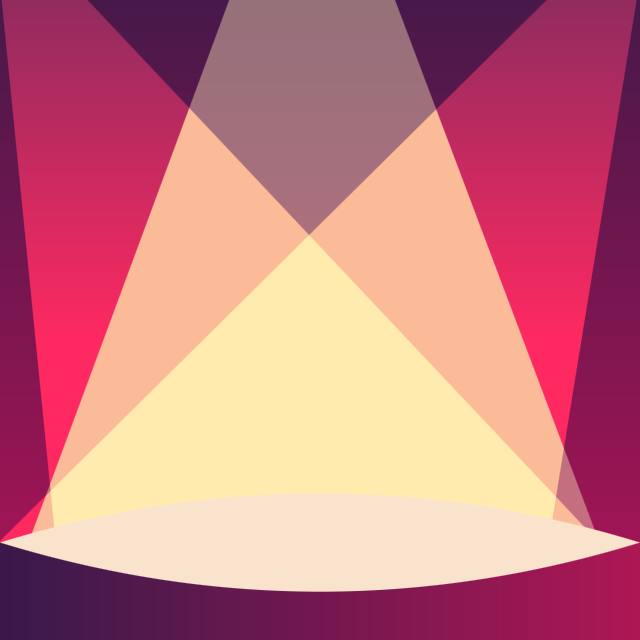
Reproduce this background procedurally as a Shadertoy shader.

```glsl
// Three crossing spotlights fall on a lens-shaped stage in front of a dark wall.
// Each beam is a trapezoid between two slanted lines; overlaps pick flat tints,
// and the stage is the area between two mirrored parabolas.

// Layout, in canvas units with the origin at the lower left
const float STAGE_Y = 0.1523;      // height of the stage tips
const float STAGE_BULGE = 0.0768;  // half thickness at the centre
const float GLOW_FULL_Y = 0.466;   // side beams are brightest below this

// Beam edges: left and right at the canvas top, left and right at STAGE_Y
const vec4 LEFT_BEAM   = vec4(0.0026, 0.1367, 0.0871, 0.9361);
const vec4 RIGHT_BEAM  = vec4(0.8542, 0.9948, -0.0025, 0.8572);
const vec4 CENTRE_BEAM = vec4(0.3581, 0.6172, 0.0445, 0.9367);

// Colours
const vec3 WALL_TOP    = vec3(0.28, 0.095, 0.29);
const vec3 WALL_BOTTOM = vec3(0.63, 0.08, 0.33);
const vec3 FLOOR_LEFT  = vec3(0.22, 0.10, 0.29);
const vec3 FLOOR_RIGHT = vec3(0.68, 0.09, 0.33);
const vec3 SIDE_TOP    = vec3(0.57, 0.17, 0.37);
const vec3 SIDE_BRIGHT = vec3(1.0, 0.16, 0.38);
const vec3 HAZE        = vec3(1.0, 0.92, 0.74);
const float HAZE_ALPHA = 0.42;
const vec3 PEACH       = vec3(0.988, 0.733, 0.595);
const vec3 CREAM       = vec3(1.0, 0.92, 0.68);
const vec3 STAGE       = vec3(0.98, 0.89, 0.80);

// Antialiased coverage of the region where d is positive
float coverage(float d) {
    return clamp(d / max(fwidth(d), 1e-5) + 0.5, 0.0, 1.0);
}

float beamMask(vec2 p, vec4 beam, float depth) {
    vec2 edges = mix(beam.xy, beam.zw, depth);
    return coverage(p.x - edges.x) * coverage(edges.y - p.x);
}

void mainImage(out vec4 fragColor, in vec2 fragCoord) {
    vec2 p = fragCoord / iResolution.xy;
    float depth = (1.0 - p.y) / (1.0 - STAGE_Y);

    // Beam masks and overlaps
    float left = beamMask(p, LEFT_BEAM, depth);
    float right = beamMask(p, RIGHT_BEAM, depth);
    float centre = beamMask(p, CENTRE_BEAM, depth);
    float anySide = max(left, right);
    float bothSides = left * right;

    // Wall and side beams
    vec3 wall = mix(WALL_TOP, WALL_BOTTOM, clamp(depth, 0.0, 1.0));
    float glow = clamp((1.0 - p.y) / (1.0 - GLOW_FULL_Y), 0.0, 1.0);
    vec3 color = mix(wall, mix(SIDE_TOP, SIDE_BRIGHT, glow), anySide);

    // Centre beam, tinted by what it crosses
    vec3 lit = mix(mix(wall, HAZE, HAZE_ALPHA), PEACH, anySide);
    lit = mix(lit, CREAM, bothSides);
    color = mix(color, lit, centre);

    // Floor below the stage tips
    vec3 ground = mix(FLOOR_LEFT, FLOOR_RIGHT, p.x);
    color = mix(color, ground, coverage(STAGE_Y - p.y));

    // Stage
    float across = 2.0 * p.x - 1.0;
    float halfHeight = STAGE_BULGE * (1.0 - across * across);
    float top = coverage(STAGE_Y + halfHeight - p.y);
    float bottom = coverage(p.y - STAGE_Y + halfHeight);
    color = mix(color, STAGE, top * bottom);

    fragColor = vec4(color, 1.0);
}
```
